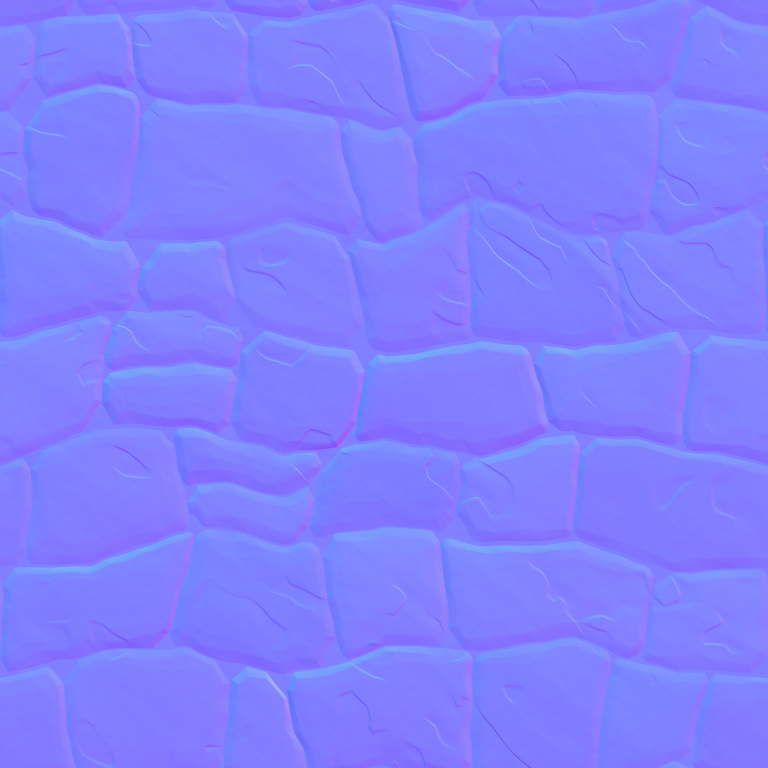
This texture map is drawn by a three.js fragment shader. Its source:

```glsl
varying vec2 vUv;

const float ROWS = 7.0;
const float ROW_WAVE = 0.5;        // bend of the courses, in rows
const float COLUMN_JITTER = 0.62;  // spread of the joints, in stones
const float JOINT_SLANT = 0.2;
const float SPLIT_CHANCE = 0.07;   // cells holding two stacked stones
const float GAP = 0.0008;
const float BEVEL_WIDTH = 0.0115;
const float BEVEL_SLOPE = 0.17;
const float SHOULDER_WIDTH = 0.026;
const float SHOULDER_SLOPE = 0.055;
const float SIDE_STRENGTH = 0.62;
const float SIDE_NARROWING = 1.35;
const float STONE_TILT = 0.06;
const float STONE_BULGE = 0.05;
const float CHIP_DEPTH = 0.0007;
const float SAMPLE_STEP = 0.0007;

struct Stone {
  vec2 id;
  vec2 local;      // 0 to 1 inside the stone
  float bevel;     // 0 at the joint, 1 past the hewn rim
  float shoulder;  // 0 at the joint, 1 on the flat face
};

float hash(vec2 p) {
  return fract(sin(dot(p, vec2(127.1, 311.7))) * 43758.5453);
}

// Lattice values repeating over the unit square, blended by f
float lattice(vec2 i, vec2 f, vec2 freq) {
  vec2 a = mod(i, freq);
  vec2 b = mod(i + 1.0, freq);
  return mix(mix(hash(a), hash(vec2(b.x, a.y)), f.x),
             mix(hash(vec2(a.x, b.y)), hash(b), f.x), f.y);
}

float noise(vec2 p, vec2 freq) {
  p *= freq;
  vec2 f = fract(p);
  return lattice(floor(p), f * f * (3.0 - 2.0 * f), freq);
}

// Straight blending gives creases instead of soft waves
float creased(vec2 p, vec2 freq) {
  p *= freq;
  return lattice(floor(p), fract(p), freq);
}

float courseLine(float row, float x) {
  float wave = creased(vec2(x, row / ROWS), vec2(8.0, ROWS)) - 0.5;
  return (row + ROW_WAVE * wave) / ROWS;
}

float jointLine(float column, float row, float columns, float v) {
  vec2 id = vec2(mod(column, columns), row);
  float slant = (hash(id + 41.3) - 0.5) * 2.0 * JOINT_SLANT;
  return column + (hash(id + 17.7) - 0.5) * COLUMN_JITTER + slant * (v - 0.5);
}

Stone stoneAt(vec2 p) {
  // Uneven, knapped outlines
  p += 0.010 * (vec2(noise(p, vec2(15.0)), noise(p + 0.37, vec2(15.0))) - 0.5);
  p += 0.005 * (vec2(creased(p, vec2(41.0)), creased(p + 0.61, vec2(41.0))) - 0.5);

  // Course and column holding the point
  float row = floor(p.y * ROWS);
  if (p.y < courseLine(row, p.x)) row -= 1.0;
  else if (p.y > courseLine(row + 1.0, p.x)) row += 1.0;
  float bottom = courseLine(row, p.x);
  float top = courseLine(row + 1.0, p.x);
  float v = (p.y - bottom) / (top - bottom);
  row = mod(row, ROWS);

  float columns = 5.0 + step(0.45, hash(vec2(row, 5.1)));
  float x = p.x * columns + hash(vec2(row, 9.4));
  float column = floor(x);
  if (x < jointLine(column, row, columns, v)) column -= 1.0;
  else if (x > jointLine(column + 1.0, row, columns, v)) column += 1.0;
  float left = jointLine(column, row, columns, v);
  float right = jointLine(column + 1.0, row, columns, v);
  float u = (x - left) / (right - left);
  vec2 id = vec2(mod(column, columns), row);

  // Stacked stones
  if (hash(id + 3.9) < SPLIT_CHANCE) {
    float cut = mix(bottom, top, 0.35 + 0.3 * hash(id + 6.2) + 0.2 * (u - 0.5));
    if (p.y < cut) top = cut;
    else { bottom = cut; id += 20.0; }
    v = (p.y - bottom) / (top - bottom);
  }

  // Distance to the edge, with rounded and cut corners
  vec2 side = vec2(min(x - left, right - x) / columns * SIDE_NARROWING,
                   min(p.y - bottom, top - p.y - 0.004 * hash(id + 12.8))) - GAP;
  float radius = mix(0.008, 0.024, hash(id + 8.6));
  vec2 q = radius - side;
  float edge = radius - length(max(q, 0.0)) - min(max(q.x, q.y), 0.0);
  float corner = 0.022 * hash(id + step(0.5, vec2(u, v)) * 7.3);
  corner = min(corner, 0.25 * (top - bottom));
  edge = min(edge, (side.x + side.y) * 0.707 - corner);

  // Hewn rim of uneven width, then a wider worn shoulder
  float wide = mix(1.3, 0.85, v);
  float rim = BEVEL_WIDTH * wide;
  rim *= 0.5 + 0.6 * creased(p, vec2(19.0)) + 0.5 * creased(p, vec2(53.0));
  float worn = SHOULDER_WIDTH * wide;
  worn *= 0.5 + 0.7 * creased(p + 0.17, vec2(13.0)) + 0.4 * creased(p, vec2(37.0));
  return Stone(id, vec2(u, v), clamp(edge / rim, 0.0, 1.0), clamp(edge / worn, 0.0, 1.0));
}

float heightAt(vec2 p) {
  Stone s = stoneAt(p);
  float strength = mix(0.5, 1.1, hash(s.id + 30.5)) * (0.65 + 0.7 * noise(p, vec2(12.0)));
  float h = BEVEL_SLOPE * BEVEL_WIDTH * strength * (1.0 - pow(1.0 - s.bevel, 1.3));
  h += SHOULDER_SLOPE * SHOULDER_WIDTH * s.shoulder * hash(s.id + 22.4);

  // Broad chiselled planes and fine grain
  vec2 bent = p + 0.06 * vec2(noise(p, vec2(6.0)), noise(p + 0.4, vec2(6.0)));
  vec2 sheared = vec2(bent.x + bent.y, bent.y);
  h += 0.0016 * noise(p, vec2(9.0)) + 0.0015 * creased(sheared, vec2(11.0, 8.0));
  h += 0.0007 * creased(sheared + 0.31, vec2(26.0, 21.0));
  h += 0.00025 * creased(bent, vec2(67.0)) + 0.0001 * noise(p, vec2(149.0));

  // Short flakes: one crisp lip, then a slow return to the face
  float flake = 0.75 * noise(sheared + 0.23, vec2(19.0, 12.0)) + 0.35 * creased(p, vec2(37.0));
  float lip = smoothstep(0.60, 0.64, flake) * (1.0 - smoothstep(0.64, 0.95, flake));
  float broken = smoothstep(0.52, 0.75, noise(p + 0.71, vec2(17.0)));
  return h - CHIP_DEPTH * s.bevel * broken * lip;
}

void main() {
  vec2 e = vec2(SAMPLE_STEP, 0.0);
  vec2 slope = vec2(heightAt(vUv - e.xy) - heightAt(vUv + e.xy),
                    heightAt(vUv - e.yx) - heightAt(vUv + e.yx)) / (2.0 * SAMPLE_STEP);
  slope.x *= SIDE_STRENGTH;

  // Lean and gentle crown of each face
  Stone s = stoneAt(vUv);
  vec2 lean = STONE_TILT * (vec2(hash(s.id + 51.2), hash(s.id + 64.9)) - 0.5);
  vec2 crown = STONE_BULGE * (s.local - 0.5) * vec2(0.5, 1.0);
  slope += (lean + crown) * s.bevel + vec2(0.006, 0.006);
  slope.x -= 0.1 * slope.y;

  vec3 normal = normalize(vec3(slope, 1.0));
  gl_FragColor = vec4(normal * 0.5 + 0.5, 1.0);
}
```
